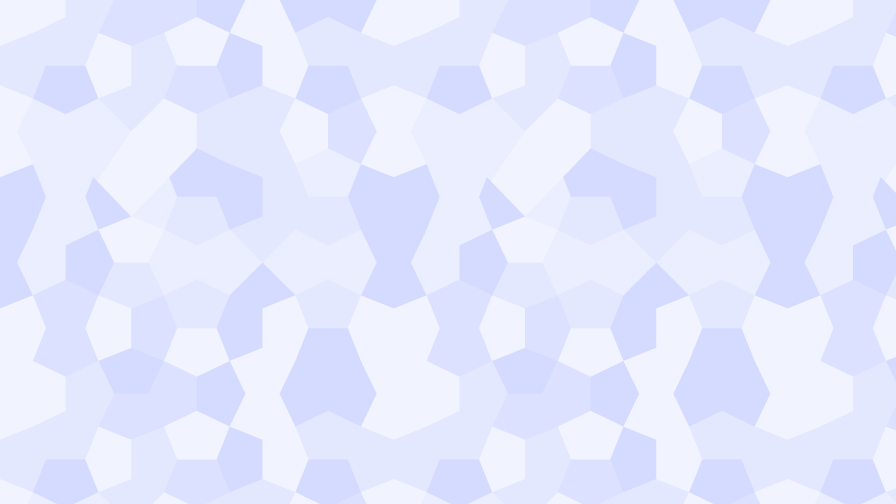
A WebGL 1 fragment shader for this pattern:

```glsl
precision highp float;
// Pale blue Cairo pentagon tiling with five scattered tints, repeating every six cells.

uniform vec2 u_resolution;

const float CELLS_PER_HEIGHT = 7.68;
const float PERIOD = 6.0;
const float TINTS = 5.0;
const int SAMPLES = 4;
const vec3 DARK_TINT = vec3(0.835, 0.86, 1.0);
const vec3 LIGHT_TINT = vec3(0.945, 0.956, 1.0);

float hash(vec2 p) {
    return fract(sin(dot(p, vec2(127.1, 311.7))) * 43758.5453);
}

// Random value of a pentagon, wrapped to the repeat.
float noiseAt(vec2 id) {
    return hash(mod(id, 2.0 * PERIOD) + 17.0) - 0.5;
}

// Contrast with the diagonal neighbours keeps equal tints from clumping.
float tintLevel(vec2 id) {
    float around = noiseAt(id + vec2(1.0, 1.0)) + noiseAt(id + vec2(1.0, -1.0))
                 + noiseAt(id + vec2(-1.0, 1.0)) + noiseAt(id - vec2(1.0, 1.0));
    float contrast = noiseAt(id) - 0.2 * around;
    return clamp(floor(0.5 * TINTS + contrast / 0.17), 0.0, TINTS - 1.0);
}

vec3 tint(float level) {
    return mix(DARK_TINT, LIGHT_TINT, level / (TINTS - 1.0));
}

float direction(float x) {
    return x < 0.0 ? -1.0 : 1.0;
}

// Half length of the short edge; two cells pinch it to a crossing.
float halfEdge(vec2 cell) {
    bool crossed = cell.x == cell.y && (cell.x == 2.0 || cell.x == 4.0);
    return crossed ? 0.0 : mix(0.26, 0.3, mod(cell.y, 2.0));
}

// Step from the cell centre towards the pentagon that holds the local point.
vec2 pentagonSide(vec2 local, float edge, bool upright) {
    vec2 q = upright ? local.yx : local;
    bool beyondEnd = abs(q.x) > edge + abs(q.y) * (1.0 - 2.0 * edge);
    vec2 side = beyondEnd ? vec2(direction(q.x), 0.0) : vec2(0.0, direction(q.y));
    return upright ? side.yx : side;
}

// Pairs of pentagons along the seam column share one identity.
vec2 joinSeam(vec2 id) {
    if (id.x == 0.0) {
        id.y = 4.0 * floor(mod(id.y + 1.0, 2.0 * PERIOD) / 4.0) + 1.0;
    } else if (id.x == 2.0 * PERIOD - 1.0 && mod(id.y, 4.0) == 2.0) {
        id.x = 1.0;
    }
    return id;
}

// Kite with its widest point at the origin.
bool insideKite(vec2 p, float halfWidth, float above, float below) {
    float reach = p.y < 0.0 ? above : below;
    return abs(p.x) / halfWidth + abs(p.y) / reach < 1.0;
}

// Downward wedge hanging from the origin.
bool insideWedge(vec2 p, float halfWidth, float depth, float slope) {
    return abs(p.x) < halfWidth && p.y > 0.0 && p.y < depth - slope * abs(p.x);
}

vec3 tiling(vec2 p) {
    vec2 nearest = floor(p + 0.5);
    vec2 cell = mod(nearest, PERIOD);
    bool upright = mod(cell.x + cell.y, 2.0) > 0.5;
    vec2 side = pentagonSide(p - nearest, halfEdge(cell), upright);
    vec2 id = joinSeam(mod(2.0 * cell + side, 2.0 * PERIOD));

    // One bright kite in each repeat; its side pentagons stretch around it.
    vec2 crossing = vec2(2.0);
    vec2 fromCrossing = mod(p, PERIOD) - crossing;
    if (insideWedge(fromCrossing, 1.0, 1.3, 1.04)) {
        id = 2.0 * crossing + vec2(direction(fromCrossing.x), 0.0);
    }
    bool kite = insideKite(fromCrossing - vec2(0.0, 0.76), 0.52, 0.76, 0.54);
    return tint(kite ? TINTS - 1.0 : tintLevel(id));
}

void main() {
    // Average a grid of samples to smooth the tile borders.
    vec3 total = vec3(0.0);
    for (int j = 0; j < SAMPLES; j++) {
        for (int i = 0; i < SAMPLES; i++) {
            vec2 offset = (vec2(float(i), float(j)) + 0.5) / float(SAMPLES) - 0.5;
            vec2 p = (gl_FragCoord.xy + offset) / u_resolution.y;
            total += tiling(vec2(p.x, 1.0 - p.y) * CELLS_PER_HEIGHT);
        }
    }
    gl_FragColor = vec4(total / float(SAMPLES * SAMPLES), 1.0);
}
```
